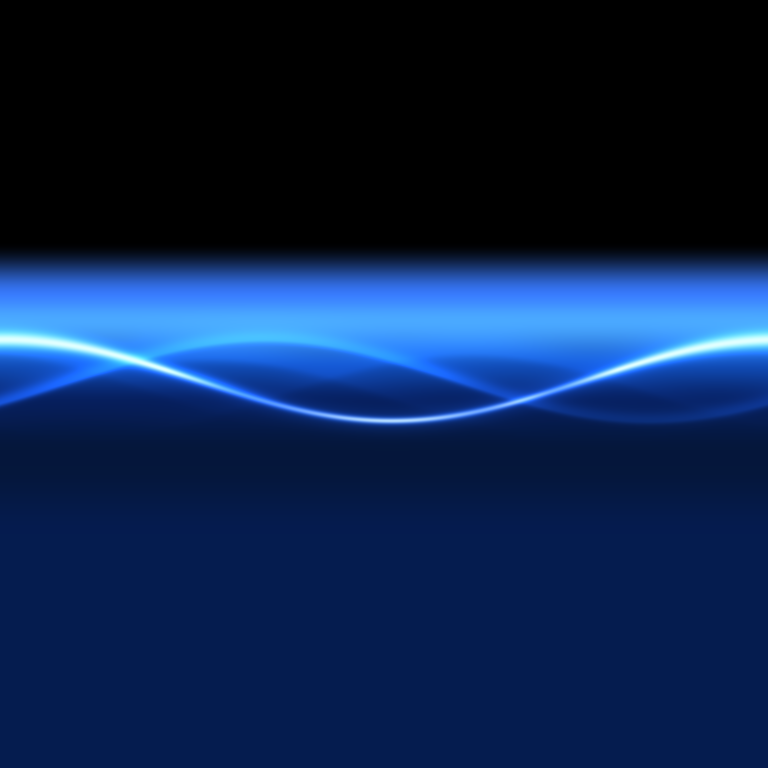
A Shadertoy shader for this background:

```glsl
#define TAU 6.2831853
#define WAVE_LEVEL 0.505
#define WAVE_HEIGHT 0.053
#define MAIN_CREST 0.004
#define SIDE_CREST 0.345
#define MAIN_PERIOD 1.012
#define CORE_THIN 0.0030
#define CORE_WIDE 0.0072

const vec3 FLOOR_BLUE = vec3(0.020, 0.108, 0.310);
const vec3 SHADE_BLUE = vec3(0.018, 0.088, 0.230);
const vec3 DEEP_BLUE  = vec3(0.025, 0.125, 0.380);
const vec3 MID_BLUE   = vec3(0.070, 0.320, 0.760);
const vec3 SKY_BLUE   = vec3(0.290, 0.660, 1.000);
const vec3 UPPER_BLUE = vec3(0.220, 0.480, 1.000);
const vec3 GLOW_BLUE  = vec3(0.130, 0.420, 1.000);
const vec3 CORE_WHITE = vec3(0.880, 1.000, 1.000);

float bell(float d, float width) {
    return exp(-d * d / (width * width));
}

float wave(float x, float crest, float period) {
    return WAVE_LEVEL + WAVE_HEIGHT * cos(TAU * (x - crest) / period);
}

// Sharp below the curve, soft above it
float veil(float d, float below, float above) {
    return bell(d, d < 0.0 ? below : above);
}

// Horizontal light band between the dark floor and the black top
vec3 backdrop(float y) {
    vec3 col = mix(FLOOR_BLUE, SHADE_BLUE, smoothstep(0.30, 0.40, y));
    col = mix(col, DEEP_BLUE, smoothstep(0.41, 0.495, y));
    col = mix(col, MID_BLUE, smoothstep(0.475, 0.538, y));
    col = mix(col, SKY_BLUE, smoothstep(0.518, 0.583, y));
    col = mix(col, UPPER_BLUE, smoothstep(0.583, 0.622, y));
    return col * (1.0 - smoothstep(0.612, 0.685, y));
}

void mainImage(out vec4 fragColor, in vec2 fragCoord) {
    vec2 uv = fragCoord / iResolution.xy;
    vec3 col = backdrop(uv.y);

    // Faint layered veils inside the band
    for (int i = 0; i < 3; i++) {
        float k = float(i);
        float crest = 0.27 + 0.34 * k;
        float d = uv.y - wave(uv.x, crest, 1.0) + 0.022 - 0.006 * k;
        float fade = bell(fract(uv.x - crest + 0.5) - 0.5, 0.24);
        col += GLOW_BLUE * 0.13 * fade * veil(d, 0.008, 0.024);
    }

    // Secondary strand, fading to the right
    float sideDist = uv.y - wave(uv.x, SIDE_CREST, 1.0);
    float sideFade = mix(0.34, 0.13, smoothstep(0.50, 0.78, uv.x));
    col += GLOW_BLUE * sideFade * veil(sideDist, 0.0045, 0.011);
    col += GLOW_BLUE * sideFade * 0.35 * veil(sideDist, 0.007, 0.026);

    // Main strand, wide and white toward the sides
    float mainDist = uv.y - wave(uv.x, MAIN_CREST, MAIN_PERIOD);
    float offset = abs(uv.x - 0.51);
    float sides = smoothstep(0.19, 0.34, offset);
    float width = mix(CORE_THIN, CORE_WIDE, smoothstep(0.18, 0.50, offset));
    float spark = 0.55 * bell(offset, 0.11) + 0.35 * bell(uv.x - 0.68, 0.035);
    float core = clamp(0.22 + sides + spark, 0.0, 1.0);
    col += GLOW_BLUE * (0.55 + 0.2 * sides) * bell(mainDist, width * 1.7);
    col += GLOW_BLUE * 0.13 * bell(mainDist, 0.015);
    col = mix(col, CORE_WHITE, core * bell(mainDist, width));

    // Broad blue twist beside the left slope
    float twist = bell(uv.x - 0.28, 0.065);
    col += GLOW_BLUE * 0.32 * twist * bell(mainDist - 0.005, 0.007);

    fragColor = vec4(clamp(col, 0.0, 1.0), 1.0);
}
```
